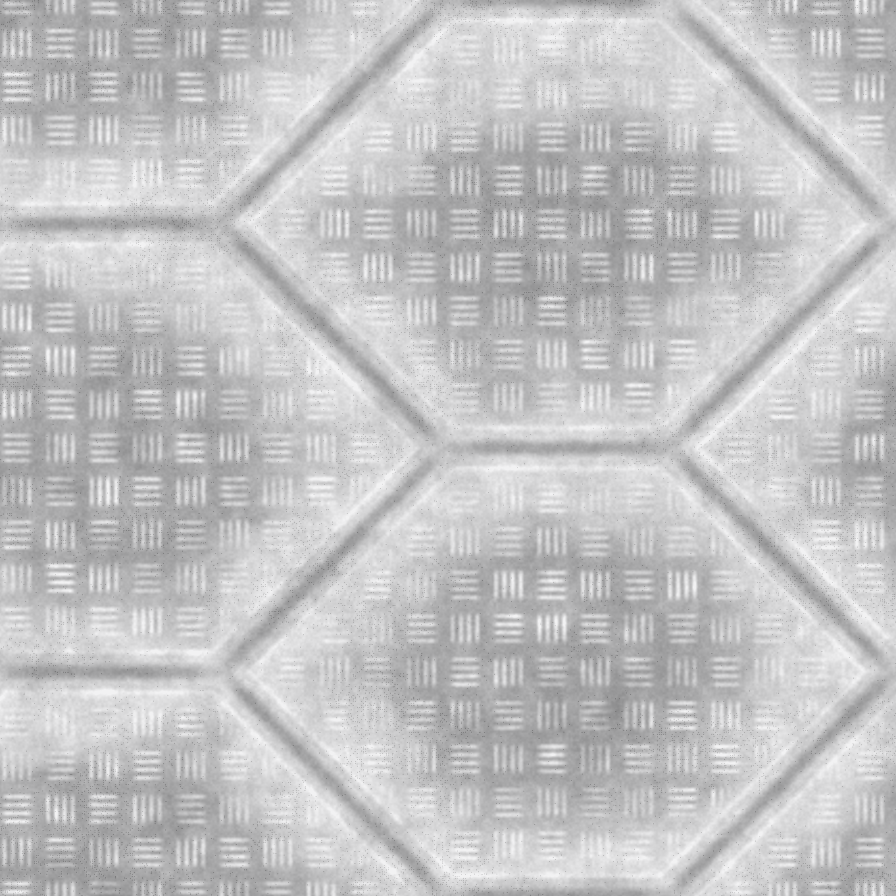
Reproduce this texture procedurally as a three.js fragment shader.

```glsl
varying vec2 vUv;

float hash(vec2 p) {
  vec3 h = fract(vec3(p.xyx) * 0.1031);
  h += dot(h, h.yzx + 33.33);
  return fract((h.x + h.y) * h.z);
}

float noise(vec2 p) {
  vec2 i = floor(p), f = fract(p);
  f = f * f * (3.0 - 2.0 * f);
  return mix(mix(hash(i), hash(i + vec2(1.0, 0.0)), f.x),
             mix(hash(i + vec2(0.0, 1.0)), hash(i + 1.0), f.x), f.y);
}

float fbm(vec2 p) {
  float sum = 0.0, amp = 0.5;
  for (int i = 0; i < 5; i++) {
    sum += amp * noise(p);
    p = mat2(1.6, 1.2, -1.2, 1.6) * p + 17.3;
    amp *= 0.5;
  }
  return sum;
}

// Position relative to the nearest plate centre in one of two staggered columns
vec2 plateCell(vec2 p, vec2 centre) {
  vec2 period = vec2(1.0, 0.5);
  return mod(p - centre + 0.5 * period, period) - 0.5 * period;
}

// Distance inward from the edge of a wide hexagon
float edgeDistance(vec2 q) {
  q = abs(q);
  return min(0.25 - q.y, (0.375 - q.x - q.y) * 0.7071);
}

// Groups of four soft bars, alternately lying and standing
float treadBars(vec2 q) {
  vec2 g = (q + vec2(0.006, 0.0)) / 0.0485;
  vec2 cell = floor(g + 0.5);
  vec2 f = g - cell;
  if (mod(cell.x + cell.y, 2.0) > 0.5) f = f.yx;
  float row = f.y / 0.19;
  float wave = 0.5 - 0.5 * cos(6.2832 * row);
  float ends = 1.0 - smoothstep(0.2, 0.42, abs(f.x));
  return wave * ends * step(abs(row), 2.0);
}

// Sparse round specks, one chance per grid cell
float specks(vec2 p, float density) {
  vec2 id = floor(p);
  vec2 jitter = 0.4 * vec2(hash(id + 5.0), hash(id + 11.0)) - 0.2;
  float r = length(fract(p) - 0.5 - jitter);
  return step(1.0 - density, hash(id)) * (1.0 - smoothstep(0.1, 0.45, r));
}

void main() {
  vec2 q = plateCell(vUv, vec2(0.622, 0.25));
  vec2 other = plateCell(vUv, vec2(0.122, 0.0));
  if (edgeDistance(other) > edgeDistance(q)) q = other;
  float d = edgeDistance(q);

  float clouds = fbm(vUv * 9.0 + 3.0) - 0.48;
  float mottle = fbm(vUv * 26.0 + 40.0) - 0.48;
  float dust = fbm(vUv * 75.0 + 8.0) - 0.48;
  float grain = noise(vUv * 420.0) + noise(vUv.yx * 270.0 + 31.0) - 1.0;

  // Plate: dark worn middle, pale cloudy border
  float worn = smoothstep(0.02, 0.16, d + clouds * 0.2 + mottle * 0.12);
  float shade = mix(0.865, 0.655, worn) + clouds * 0.1 + mottle * 0.19 + dust * 0.1;
  float barFade = smoothstep(0.022, 0.05, d) * mix(0.06, 0.17, worn);
  shade += (treadBars(q) - 0.12) * barFade * (1.0 + 1.5 * mottle);

  // Channel between plates, softer where three channels meet
  vec2 a = abs(q);
  float corner = min(length(a - vec2(0.125, 0.25)), length(a - vec2(0.375, 0.0)));
  float depth = mix(0.07, 0.18, smoothstep(0.005, 0.04, corner)) * (1.0 + mottle);
  float channel = 0.815 + clouds * 0.1 + mottle * 0.2 + dust * 0.12;
  channel -= depth * (1.0 - smoothstep(0.001, 0.0135, d));
  shade = mix(channel, shade, smoothstep(0.017, 0.028, d));

  // Faint worn bevel line
  float rim = (d - 0.0225) / 0.0035;
  shade += (0.065 + mottle * 0.12) * exp(-rim * rim);

  // Fine grain and patches of dark specks
  float patches = smoothstep(0.4, 0.7, fbm(vUv * 12.0 + 70.0));
  shade += grain * 0.04;
  shade -= 0.13 * specks(vUv * 430.0, 0.02 + 0.3 * patches);

  shade = clamp(shade, 0.48, 0.95);
  gl_FragColor = vec4(vec3(shade, shade, shade + 0.004), 1.0);
}
```
